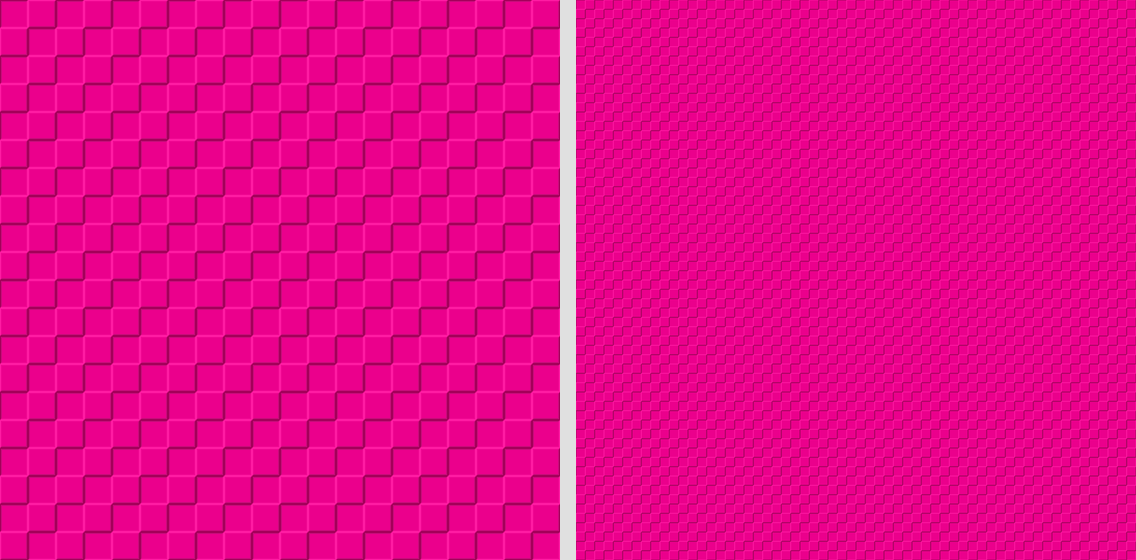
Left: one tile. Right: repeated 3 by 3.
Write a WebGL 1 fragment shader that draws this pattern.

```glsl
precision highp float;
// Pink checkerboard of raised square tiles with lit and shaded bevels, 20 by 20 cells.

uniform vec2 u_resolution;

// Colour across one bevel line; dist is measured in cells from its centre.
vec3 bevelColor(float dist, float shaded, float aa) {
  vec3 face = vec3(0.92, 0.0, 0.55);
  vec3 lit = mix(vec3(1.0, 0.11, 0.64), face, smoothstep(0.046 - aa, 0.046 + aa, dist));
  vec3 shoulder = mix(vec3(0.82, 0.06, 0.51), face, smoothstep(0.072 - aa, 0.072 + aa, dist));
  vec3 shade = mix(vec3(0.64, 0.0, 0.35), shoulder, smoothstep(0.046 - aa, 0.046 + aa, dist));
  return mix(lit, shade, shaded);
}

void main() {
  vec2 p = 20.0 * gl_FragCoord.xy / u_resolution;
  float aa = 10.0 / min(u_resolution.x, u_resolution.y); // half a pixel, in cells

  vec2 cell = floor(p);
  vec2 line = floor(p + 0.5);
  vec2 dist = abs(p - line);

  // Raised tiles have an even index sum: shaded right and below, lit left and above.
  float shadedUpright = mod(line.x + cell.y, 2.0);
  float shadedLevel = 1.0 - mod(cell.x + line.y, 2.0);

  // The nearer grid line wins, which mitres the corners diagonally.
  vec3 upright = bevelColor(dist.x, shadedUpright, aa);
  vec3 level = bevelColor(dist.y, shadedLevel, aa);
  float mitre = smoothstep(-aa, aa, dist.x - dist.y);

  gl_FragColor = vec4(mix(upright, level, mitre), 1.0);
}
```
